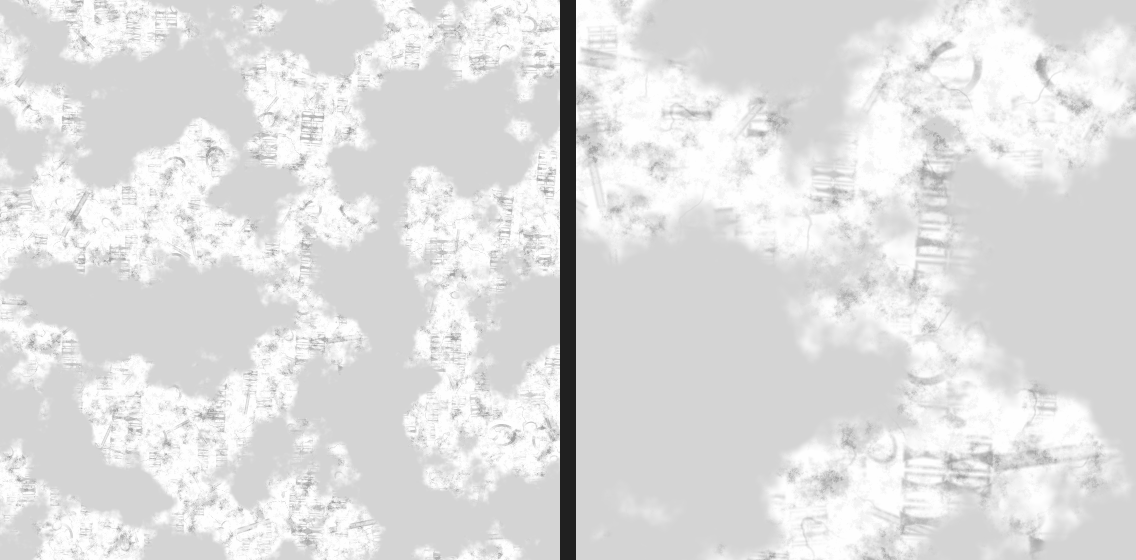
Left, the full canvas; right, a detail of the centre.
Give the GLSL for this texture map, as a WebGL 1 fragment shader.

```glsl
precision highp float;
uniform vec2 u_resolution;

const vec3 GREY = vec3(0.832);
const vec3 WHITE = vec3(0.998);
const float INK_DEPTH = 0.36;
const float SOFT = 0.0013;

float hash(vec2 p) {
  vec3 q = fract(vec3(p.xyx) * 0.1031);
  q += dot(q, q.yzx + 33.33);
  return fract((q.x + q.y) * q.z);
}

vec2 gradient(vec2 cell) {
  float a = 6.2832 * hash(cell);
  return vec2(cos(a), sin(a));
}

float gradientNoise(vec2 p) {
  vec2 i = floor(p), f = fract(p);
  vec2 u = f * f * f * (f * (f * 6.0 - 15.0) + 10.0);
  vec2 e = vec2(1.0, 0.0);
  float a = dot(gradient(i), f);
  float b = dot(gradient(i + e.xy), f - e.xy);
  float c = dot(gradient(i + e.yx), f - e.yx);
  float d = dot(gradient(i + e.xx), f - e.xx);
  return mix(mix(a, b, u.x), mix(c, d, u.x), u.y);
}

float fbm(vec2 p, float gain) {
  float sum = 0.0, amp = 1.0;
  for (int i = 0; i < 6; i++) {
    sum += amp * gradientNoise(p);
    p = mat2(1.6, 1.2, -1.2, 1.6) * p + 17.3;
    amp *= gain;
  }
  return sum;
}

vec2 rotate(vec2 p, float a) {
  return mat2(cos(a), sin(a), -sin(a), cos(a)) * p;
}

float box(vec2 p, vec2 halfSize) {
  vec2 d = abs(p) - halfSize;
  return length(max(d, 0.0)) + min(max(d.x, d.y), 0.0);
}

float fill(float d, float soft) {
  return 1.0 - smoothstep(-soft, soft, d);
}

// Stacked brackets: bars with pinched middles in two columns
float ribs(vec2 p, vec2 size, float soft) {
  vec2 q = vec2(abs(p.x) - size.x * 0.5, mod(p.y, 0.24) - 0.12);
  float pinch = 0.025 + 1.6 * q.x * q.x;
  float bar = fill(abs(q.y) - pinch, soft);
  float rim = fill(abs(box(q, vec2(size.x * 0.42, 0.095))) - 0.012, soft);
  return max(bar, 0.7 * rim) * fill(box(p, size), soft);
}

// Long rod with a pale core
float rod(vec2 p, float len, float width, float soft) {
  float d = box(p, vec2(len, width));
  return fill(d, soft) * (0.45 + 0.55 * smoothstep(0.2, 0.9, abs(p.y) / width));
}

// Broken ring
float arc(vec2 p, float radius, float soft) {
  float d = abs(length(p * vec2(1.0, 1.3)) - radius) - 0.035;
  return fill(d, soft) * smoothstep(-0.3, 0.2, p.x + 0.5 * p.y);
}

// Hard-edged scraps scattered over a jittered grid
float scraps(vec2 uv, float scale, float seed) {
  vec2 p = uv * scale, base = floor(p);
  float soft = SOFT * scale, ink = 0.0;
  for (int y = -1; y <= 1; y++) {
    for (int x = -1; x <= 1; x++) {
      vec2 cell = base + vec2(float(x), float(y));
      vec2 id = cell + seed;
      float kind = hash(id), r = hash(id + 41.7), s = hash(id + 83.1);
      vec2 q = p - cell - 0.25 - 0.5 * vec2(r, s);
      vec2 size = vec2(0.2 + 0.16 * s, 0.25 + 0.3 * r);
      float shape = 0.0;
      if (kind < 0.3) shape = ribs(rotate(q, 0.2 * (r - 0.5)), size, soft);
      else if (kind < 0.48) shape = rod(rotate(q, 6.28 * s), 0.3 + 0.35 * r, 0.06, soft);
      else if (kind < 0.66) shape = arc(rotate(q, 6.28 * r), 0.15 + 0.15 * s, soft);
      else if (kind < 0.85) {
        float streak = 0.4 + 1.2 * gradientNoise(q * vec2(6.0, 13.0) + 9.0 * id);
        shape = fill(box(q, size.yx * 0.75), soft) * clamp(streak, 0.0, 1.0) * 0.8;
      }
      ink = max(ink, shape * (0.55 + 0.45 * r));
    }
  }
  return ink;
}

void main() {
  vec2 uv = gl_FragCoord.xy / min(u_resolution.x, u_resolution.y);

  // Ragged cloud-like islands
  float island = fbm(uv * 5.6 + vec2(3.7, 8.1), 0.52);
  float cover = smoothstep(-0.09, 0.12, island);

  // Smudges, grain and hairline scratches
  float smudge = smoothstep(0.0, 0.75, fbm(uv * 25.0 + 5.0, 0.66));
  float grain = smoothstep(0.0, 0.6, fbm(uv * 80.0 + 31.0, 0.7));
  float crease = abs(fbm(uv * 15.0 + 60.0, 0.4));
  float scratch = fill(crease - 0.015, 0.015) * smoothstep(-0.1, 0.2, gradientNoise(uv * 24.0));

  // Scraps worn away in places
  float wear = smoothstep(-0.35, 0.3, fbm(uv * 30.0 + 90.0, 0.6));
  float scrap = max(scraps(uv, 12.0, 7.0), 0.8 * scraps(uv, 24.0, 53.0)) * wear;

  float ink = smudge * (0.5 + 0.35 * grain) + 0.12 * grain + 0.25 * scratch + 0.75 * scrap;
  vec3 paper = WHITE - INK_DEPTH * min(ink, 1.0);
  gl_FragColor = vec4(mix(GREY, paper, cover), 1.0);
}
```
